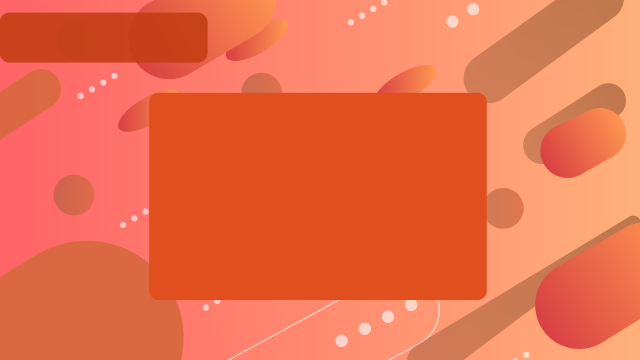
Write a Shadertoy shader that draws this background.

```glsl
// Coral-to-peach gradient with slanted capsules, leaves, dot trails and two rounded panels.

const vec3 CORAL  = vec3(1.00, 0.39, 0.40);
const vec3 PEACH  = vec3(1.00, 0.69, 0.48);
const vec3 RED    = vec3(0.85, 0.25, 0.26);
const vec3 ORANGE = vec3(1.00, 0.59, 0.32);
const vec3 CLAY   = vec3(0.85, 0.41, 0.25);
const vec3 UMBER  = vec3(0.63, 0.36, 0.22);
const vec3 PANEL  = vec3(0.878, 0.310, 0.114);
const vec3 HEADER = vec3(0.77, 0.24, 0.075);

// Distance to a capsule whose radius runs from ra at a to rb at b.
float capsule(vec2 p, vec2 a, vec2 b, float ra, float rb) {
    vec2 axis = b - a;
    float h = clamp(dot(p - a, axis) / dot(axis, axis), 0.0, 1.0);
    return length(p - a - axis * h) - mix(ra, rb, h);
}

float roundedBox(vec2 p, vec2 centre, vec2 halfSize, float radius) {
    vec2 q = abs(p - centre) - halfSize + radius;
    return length(max(q, 0.0)) + min(max(q.x, q.y), 0.0) - radius;
}

// Approximate distance to an ellipse tilted by 30 degrees.
float leaf(vec2 p, vec2 centre, vec2 radii) {
    vec2 q = mat2(0.866, -0.5, 0.5, 0.866) * (p - centre);
    float k = length(q / radii);
    return k * (k - 1.0) / max(length(q / (radii * radii)), 1e-3);
}

// Distance to a row of equal dots.
float dotTrail(vec2 p, vec2 start, vec2 stride, float count, float radius) {
    float i = clamp(round(dot(p - start, stride) / dot(stride, stride)), 0.0, count - 1.0);
    return length(p - start - stride * i) - radius;
}

// Position from 0 to 1 along a capsule, rounded ends included.
float ramp(vec2 p, vec2 a, vec2 b, float radius) {
    float len = length(b - a);
    return clamp((dot(p - a, (b - a) / len) + radius) / (len + 2.0 * radius), 0.0, 1.0);
}

vec3 paint(vec3 under, vec3 ink, float opacity, float d, float px) {
    return mix(under, ink, opacity * clamp(0.5 - d / px, 0.0, 1.0));
}

vec3 warmCapsule(vec3 under, vec2 p, vec2 a, vec2 b, float ra, float rb, float px) {
    vec3 ink = mix(RED, ORANGE, ramp(p, a, b, ra));
    return paint(under, ink, 1.0, capsule(p, a, b, ra, rb), px);
}

vec3 shadeCapsule(vec3 under, vec2 p, vec2 a, vec2 b, float ra, float rb, float px) {
    float opacity = mix(0.48, 0.68, ramp(p, a, b, ra));
    return paint(under, UMBER, opacity, capsule(p, a, b, ra, rb), px);
}

vec3 shadeDisc(vec3 under, vec2 p, vec2 centre, float px) {
    float t = clamp((p.x - centre.x) + 0.5, 0.0, 1.0);
    vec3 ink = mix(UMBER, CLAY, t);
    return paint(under, ink, mix(0.52, 0.75, t), length(p - centre) - 0.51, px);
}

vec3 warmLeaf(vec3 under, vec2 p, vec2 centre, float px) {
    vec3 ink = mix(RED, ORANGE, clamp((p.x - centre.x) / 1.5 + 0.5, 0.0, 1.0));
    return paint(under, ink, 1.0, leaf(p, centre, vec2(0.875, 0.335)), px);
}

void mainImage(out vec4 fragColor, in vec2 fragCoord) {
    // The canvas is 16 by 9 units.
    float px = 9.0 / iResolution.y;
    vec2 p = fragCoord * px;
    vec3 col = mix(CORAL, PEACH, clamp(p.x / 16.0, 0.0, 1.0));

    // Thin outline
    float ring = capsule(p, vec2(5.85, -1.02), vec2(10.02, 1.25), 0.96, 0.96);
    col = paint(col, vec3(1.0), 0.6, abs(ring) - 0.016, px);

    // Muted shapes
    col = paint(col, CLAY, 0.97, capsule(p, vec2(-2.0, -1.94), vec2(2.17, 0.56), 2.42, 2.42), px);
    col = paint(col, CLAY, 0.95, capsule(p, vec2(-1.04, 5.42), vec2(1.02, 6.77), 0.5, 0.5), px);
    col = shadeCapsule(col, p, vec2(12.21, 7.04), vec2(15.0, 9.06), 0.62, 0.60, px);
    col = shadeCapsule(col, p, vec2(13.56, 5.375), vec2(15.21, 6.48), 0.48, 0.44, px);
    col = shadeCapsule(col, p, vec2(10.67, -0.06), vec2(15.83, 3.42), 0.50, 0.19, px);
    col = shadeDisc(col, p, vec2(1.94, 8.0), px);
    col = shadeDisc(col, p, vec2(6.54, 6.67), px);
    col = shadeDisc(col, p, vec2(1.85, 4.125), px);
    col = shadeDisc(col, p, vec2(12.58, 3.79), px);

    // Warm leaves and capsules
    col = warmLeaf(col, p, vec2(6.42, 8.0), px);
    col = warmLeaf(col, p, vec2(10.13, 6.85), px);
    col = warmLeaf(col, p, vec2(3.73, 6.23), px);
    col = warmCapsule(col, p, vec2(4.23, 8.04), vec2(5.90, 9.0), 1.02, 1.0, px);
    col = warmCapsule(col, p, vec2(14.19, 5.23), vec2(15.0, 5.65), 0.68, 0.65, px);
    col = warmCapsule(col, p, vec2(14.48, 1.375), vec2(16.15, 2.375), 1.10, 1.07, px);

    // Dot trails
    vec2 stride = vec2(0.28, 0.167);
    float dots = dotTrail(p, vec2(8.77, 8.44), stride, 4.0, 0.078);
    dots = min(dots, dotTrail(p, vec2(2.02, 6.60), stride, 4.0, 0.078));
    dots = min(dots, dotTrail(p, vec2(3.08, 3.375), stride, 3.0, 0.078));
    dots = min(dots, dotTrail(p, vec2(5.15, 1.31), stride, 2.0, 0.078));
    dots = min(dots, dotTrail(p, vec2(12.88, -0.04), stride, 2.0, 0.078));
    dots = min(dots, dotTrail(p, vec2(8.54, 0.48), vec2(0.58, 0.30), 4.0, 0.155));
    dots = min(dots, dotTrail(p, vec2(11.31, 8.46), vec2(0.52, 0.31), 2.0, 0.15));
    col = paint(col, vec3(1.0), 0.6, dots, px);

    // Panels
    col = paint(col, HEADER, 0.9, roundedBox(p, vec2(2.59, 8.06), vec2(2.6, 0.625), 0.25), px);
    col = paint(col, PANEL, 1.0, roundedBox(p, vec2(7.95, 4.09), vec2(4.22, 2.59), 0.23), px);
    fragColor = vec4(col, 1.0);
}
```
